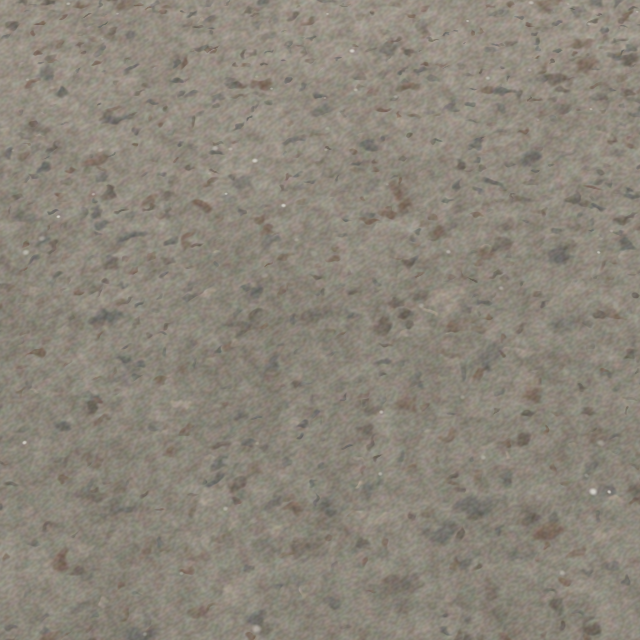
Reproduce this texture procedurally as a three.js fragment shader.

```glsl
// Worn concrete paving: fine sandy grain with scattered dark and brown pebbles, receding upward.
varying vec2 vUv;

const vec3 SAND_NEAR = vec3(0.542, 0.520, 0.475);
const vec3 SAND_FAR  = vec3(0.595, 0.565, 0.520);
const vec3 SLATE     = vec3(0.415, 0.412, 0.395);
const vec3 BROWN     = vec3(0.470, 0.402, 0.350);
const vec3 UMBER     = vec3(0.415, 0.380, 0.345);
const vec3 PALE      = vec3(0.630, 0.590, 0.540);
const vec3 GLINT     = vec3(0.840, 0.830, 0.800);

const float RECESSION     = 0.32;  // how strongly the ground shrinks upward
const float LEAN          = 0.60;  // mean pebble angle, radians
const float LEAN_SPREAD   = 1.90;
const float LARGE_PEBBLES = 18.5;  // cells per canvas width
const float SMALL_PEBBLES = 33.0;
const float GLINT_CELLS   = 34.0;
const float GRAIN_FINE    = 180.0;
const float GRAIN_COARSE  = 80.0;
const float GRAIN_CONTRAST  = 0.064;
const float TINT_CONTRAST   = 0.028;
const float MOTTLE_CONTRAST = 0.060;

vec3 hash3(vec2 p) {
  vec3 q = fract(p.xyx * vec3(0.1031, 0.1030, 0.0973));
  q += dot(q, q.yxz + 33.33);
  return fract((q.xxy + q.yzz) * q.zyx);
}

vec2 gradientAt(vec2 cell) {
  float angle = 6.2832 * hash3(cell + 71.0).x;
  return vec2(cos(angle), sin(angle));
}

// Gradient noise, roughly -0.7 to 0.7
float noise(vec2 p) {
  vec2 i = floor(p), f = fract(p);
  vec2 u = f * f * f * (f * (f * 6.0 - 15.0) + 10.0);
  vec2 e = vec2(1.0, 0.0);
  float low  = mix(dot(gradientAt(i), f), dot(gradientAt(i + e.xy), f - e.xy), u.x);
  float high = mix(dot(gradientAt(i + e.yx), f - e.yx), dot(gradientAt(i + e.xx), f - e.xx), u.x);
  return mix(low, high, u.y);
}

vec2 rotate(vec2 p, float angle) {
  float c = cos(angle), s = sin(angle);
  return vec2(c * p.x + s * p.y, c * p.y - s * p.x);
}

vec3 pebbleColor(float pick) {
  vec3 color = mix(SLATE, UMBER, step(0.40, pick));
  color = mix(color, BROWN, step(0.64, pick));
  return mix(color, PALE, step(0.88, pick));
}

// Lays one layer of jittered, leaning, ragged pebbles over the ground
vec3 layPebbles(vec3 ground, vec2 p, float cells, float share, float seed) {
  p = p * cells + seed;
  vec2 home = floor(p);
  vec2 ragged = 0.32 * vec2(noise(p * 2.1), noise(p * 2.1 + 37.0));
  for (int y = -1; y <= 1; y++) {
    for (int x = -1; x <= 1; x++) {
      vec2 cell = home + vec2(float(x), float(y));
      vec3 place = hash3(cell + 11.0);
      vec3 look = hash3(cell + 53.0);
      vec3 form = hash3(cell + 97.0);
      vec2 offset = rotate(p + ragged - cell - place.xy, LEAN + LEAN_SPREAD * (look.x - 0.5));
      float size = mix(0.26, 0.60, form.x * form.x);
      vec2 radii = size * vec2(1.0, mix(0.36, 0.75, form.y));
      float edge = length(offset / radii);
      float cover = 1.0 - smoothstep(0.45, 1.35, edge);
      cover *= step(place.z, share) * mix(0.25, 0.90, form.z);
      // The lower flank is a little darker
      float shade = 1.0 + 0.07 * clamp(offset.y / radii.y, -1.0, 1.0);
      ground = mix(ground, pebbleColor(look.y) * shade, cover);
    }
  }
  return ground;
}

// Rare bright mineral specks, each kept inside its cell
float glints(vec2 p) {
  p *= GLINT_CELLS;
  vec3 place = hash3(floor(p) + 211.0);
  vec3 look = hash3(floor(p) + 307.0);
  vec2 offset = fract(p) - mix(vec2(0.3), vec2(0.7), place.xy);
  float radius = mix(0.12, 0.25, look.x * look.x);
  float speck = 1.0 - smoothstep(0.2, 1.3, length(offset) / radius);
  return speck * step(place.z, 0.028) * mix(0.25, 0.95, look.y * look.y);
}

void main() {
  // Ground plane seen at a slant
  vec2 ground = vec2(vUv.x - 0.5, vUv.y) / (1.0 - RECESSION * vUv.y) + 3.0;

  // Sand with broad mottling in brightness and in tint
  vec3 color = mix(SAND_NEAR, SAND_FAR, smoothstep(0.35, 1.05, vUv.y));
  float mottle = 0.6 * noise(ground * 4.0) + 0.6 * noise(ground * 13.0) + noise(ground * 30.0);
  color += MOTTLE_CONTRAST * mottle;
  color += TINT_CONTRAST * noise(ground * 36.0 + 15.0) * vec3(0.7, -0.6, -0.1);

  // Pebbles, small ones first
  color = layPebbles(color, ground, SMALL_PEBBLES, 0.42, 19.0);
  color = layPebbles(color, ground, LARGE_PEBBLES, 0.36, 5.0);

  // Fine grain in brightness, then a faint pink-green and warm-cool tint
  vec2 slanted = rotate(vUv + 2.0, LEAN) * vec2(0.8, 1.1);
  float grain = noise(slanted * GRAIN_FINE) + 0.8 * noise(slanted * GRAIN_COARSE);
  color += GRAIN_CONTRAST * grain;
  color += TINT_CONTRAST * noise(slanted * 100.0 + 40.0) * vec3(1.0, -0.7, 0.2);
  color += TINT_CONTRAST * noise(slanted * 120.0 + 90.0) * vec3(0.4, 0.2, -1.2);

  color = mix(color, GLINT, glints(ground));
  gl_FragColor = vec4(color, 1.0);
}
```
